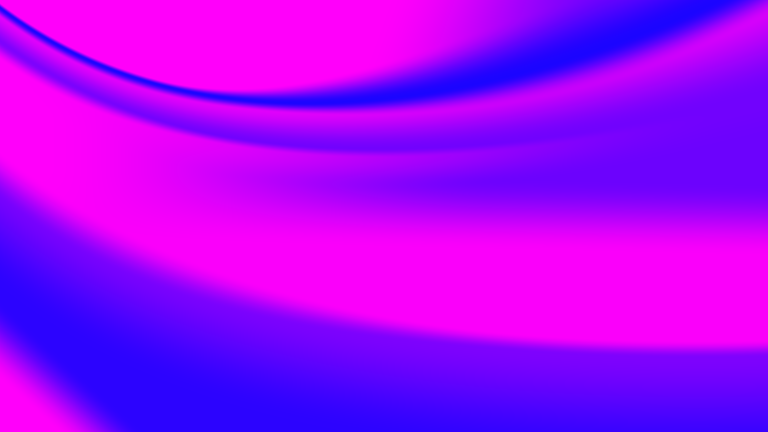
Write a WebGL 1 fragment shader that draws this background.

```glsl
precision highp float;
// Silky folds of magenta, violet and blue light sweeping across the canvas.
// Three sagging curves divide it into sheets; each sheet has its own warmth
// profile (0 = blue, 1 = magenta), blended softly and then coloured.

uniform vec2 u_resolution;

#define BLUE vec3(0.04, 0.015, 1.0)
#define MAGENTA vec3(1.0, 0.0, 0.98)
#define RIBBON_WARMTH 0.07
#define VIOLET_WARMTH 0.42
#define SHEEN_WARMTH 0.88
#define DEEP_WARMTH 0.14
#define SAG 0.26
#define SAG_DECAY 6.0

// Depth below the top edge of a curve that drops quickly, then bends back up.
float foldDepth(float x, float base, float slope, float bend) {
    return base + slope * x - bend * x * x - SAG * exp2(-SAG_DECAY * x);
}

// Glow above the ribbon, magenta at the left and violet at the right.
float upperSheet(float x, float depth) {
    return mix(1.0, VIOLET_WARMTH, smoothstep(0.5, 0.8, x + 0.2 * depth));
}

// Blue ribbon, crisp at the left and wide and soft at the right.
float ribbonBlend(float x, float offset, float above, float below) {
    float softAbove = mix(0.012, 0.14, smoothstep(0.2, 0.75, x));
    float softBelow = mix(0.022, 0.09, smoothstep(0.3, 0.9, x));
    float warmth = offset < 0.0 ? above : below;
    float soft = offset < 0.0 ? softAbove : softBelow;
    return mix(RIBBON_WARMTH, warmth, smoothstep(0.0, soft, abs(offset)));
}

// Broad band: pink crease, violet hollow, then full magenta.
float middleSheet(float x, float depth, float offset) {
    float crease = mix(1.0, VIOLET_WARMTH, smoothstep(0.0, 0.95, x));
    float hollow = mix(1.0, 0.4, smoothstep(0.05, 0.65, x));
    float warmth = mix(crease, hollow, smoothstep(0.01, 0.085, offset));
    float rise = smoothstep(0.41, 0.58, depth + 0.04 * (0.6 - x));
    return mix(warmth, 0.98, rise);
}

// Violet to deep blue, with a magenta glow in the lower left corner.
float lowerSheet(float x, float depth, float offset) {
    float warmth = mix(0.48, DEEP_WARMTH, smoothstep(0.0, 0.26, offset));
    float corner = depth - 0.83 - 1.61 * x;
    return mix(warmth, 1.0, smoothstep(-0.13, 0.05, corner));
}

void main() {
    vec2 uv = gl_FragCoord.xy / u_resolution;
    float x = uv.x;
    float depth = 1.0 - uv.y;

    // Fold curves and signed offsets below them
    float ribbonCurve = foldDepth(x, 0.278, 0.257, 0.583);
    float creaseCurve = foldDepth(x, 0.375, 0.190, 0.333);
    float hemCurve = foldDepth(x, 0.664, 0.354, 0.208);
    float ribbonOffset = depth - ribbonCurve;
    float creaseOffset = depth - creaseCurve;
    float hemOffset = depth - hemCurve;

    // Sheet between ribbon and crease
    float across = ribbonOffset / (creaseCurve - ribbonCurve);
    float sheen = mix(SHEEN_WARMTH, VIOLET_WARMTH, smoothstep(0.15, 0.95, across));

    // Layer the sheets from top to bottom
    float warmth = ribbonBlend(x, ribbonOffset, upperSheet(x, depth), sheen);
    float creaseSoft = mix(0.024, 0.011, smoothstep(0.0, 0.3, x));
    warmth = mix(warmth, middleSheet(x, depth, creaseOffset),
                 smoothstep(-creaseSoft, creaseSoft, creaseOffset));
    float hemSoft = mix(0.055, 0.02, smoothstep(0.0, 0.7, x));
    warmth = mix(warmth, lowerSheet(x, depth, hemOffset),
                 smoothstep(-hemSoft, hemSoft, hemOffset));

    gl_FragColor = vec4(mix(BLUE, MAGENTA, warmth), 1.0);
}
```
